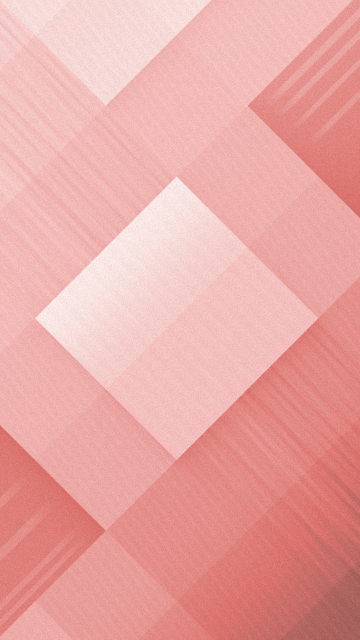
Write a Shadertoy shader that draws this background.

```glsl
// Overlapping diagonal paper panels in rose tones, with pinstripes and grain.
// A rotated grid gives each panel a scalar tone; stripes, soft shadows and
// grain adjust that tone, which a colour ramp turns into the final shade.

float hash(vec2 p) {
    vec3 q = fract(vec3(p.xyx) * 0.1031);
    q += dot(q, q.yzx + 33.33);
    return fract((q.x + q.y) * q.z);
}

// Antialiased step at zero, in grid units
float edge(float x) {
    float w = 2.2 / iResolution.x;
    return smoothstep(-w, w, x);
}

// Floor with smooth joins between cells
float softFloor(float x) {
    float n = floor(x + 0.5);
    return n - 1.0 + edge(x - n);
}

float band(float x, float lo, float hi) {
    return edge(x - lo) * edge(hi - x);
}

// Shadow that fades with distance beyond an edge
float shadow(float d, float reach) {
    return edge(d) * exp(-max(d, 0.0) / reach);
}

// Scattered parallel lines over [start, start + span]; sign sets light or dark
float lines(float x, float start, float span, float count, float width, float seed) {
    float sum = 0.0;
    for (float i = 0.0; i < count; i++) {
        float at = start + span * (i + hash(vec2(i, seed))) / count;
        float w = width * (0.4 + hash(vec2(i, seed + 7.0)));
        sum += smoothstep(w + 0.008, w - 0.008, abs(x - at))
             * (hash(vec2(i, seed + 19.0)) - 0.4);
    }
    return sum;
}

// Thin evenly spaced lines
float pinstripe(float x) {
    return smoothstep(0.28, 0.08, abs(fract(x) - 0.5));
}

vec3 roseRamp(float tone) {
    vec3 shades[8] = vec3[8](
        vec3(0.98, 0.93, 0.92), vec3(0.96, 0.83, 0.82),
        vec3(0.95, 0.73, 0.72), vec3(0.92, 0.65, 0.64),
        vec3(0.89, 0.54, 0.52), vec3(0.86, 0.45, 0.43),
        vec3(0.70, 0.40, 0.38), vec3(0.55, 0.34, 0.32));
    tone = clamp(tone, 0.0, 6.99);
    int k = int(tone);
    return mix(shades[k], shades[k + 1], fract(tone));
}

void mainImage(out vec4 fragColor, in vec2 fragCoord) {
    vec2 p = fragCoord / iResolution.x;

    // Grid axes: a runs down to the right, b runs up to the right
    float a = 2.541 * (p.x - p.y) + 4.024;
    float b = 2.541 * (p.x + p.y) - 4.518;

    // Checkered base, darker towards the lower right
    float tone = 1.6 + 0.45 * softFloor(a) + 0.5 * edge(a - 4.0)
               + 1.5 * smoothstep(4.5, 6.5, a);
    tone -= 0.5 * edge(a - 4.0) * (edge(-3.0 - b) + edge(-4.0 - b));
    tone -= 0.15 * edge(b - 1.0);
    tone += 0.12 * (fract(a) - 0.5);

    // Fine light pinstripes on all panels
    tone -= 0.16 * pinstripe((b + 0.12 * a) * 11.0);

    // Middle strip with irregular lines
    float strip = band(b, -2.0, 0.0);
    tone += strip * (0.1 + 0.75 * lines(b, -2.0, 2.0, 26.0, 0.022, 3.0));

    // Pale panel at the top
    float pale = edge(1.0 - a) * edge(b);
    tone -= pale * (0.35 + 0.45 * smoothstep(-0.6, 1.0, a));

    // Two deep panels with broad crossing stripes
    float deepRight = edge(a - 2.0) * edge(b - 1.0);
    float deepLeft = edge(4.0 - a) * edge(-3.0 - b);
    float right = 3.5 + 0.8 * (a - 2.0) + 0.5 * shadow(b - 1.0, 0.25);
    float rightBars = band(a, 2.1, 2.17) + band(a, 2.26, 2.32)
                    + band(a, 2.46, 2.51) + band(a, 2.68, 2.74);
    right -= 0.7 * rightBars * smoothstep(1.08, 1.45, b);
    float left = 4.45 + 0.7 * shadow(-3.0 - b, 0.22);
    float leftBars = band(a, 3.02, 3.1) + band(a, 3.38, 3.47)
                   + band(a, 3.76, 3.82) + band(a, 3.88, 3.93);
    left -= 0.65 * leftBars * smoothstep(-3.1, -3.5, b);
    tone = mix(tone, right, deepRight);
    tone = mix(tone, left, deepLeft);

    // Shadows cast by the pale panel and the central diamond
    tone += 0.6 * shadow(a - 1.0, 0.13) * edge(b);
    tone += 0.8 * shadow(a - 4.0, 0.13) * smoothstep(-2.1, -1.9, b) * smoothstep(0.1, -0.1, b);
    tone += 0.5 * shadow(-2.0 - b, 0.1) * smoothstep(1.9, 2.1, a) * smoothstep(4.1, 3.9, a);
    tone += 0.25 * shadow(2.0 - a, 0.1) * strip;
    tone += 0.3 * shadow(b, 0.1) * smoothstep(1.9, 2.1, a) * smoothstep(4.1, 3.9, a);

    // Central diamond, brightest along its upper left side
    float diamond = band(a, 2.0, 4.0) * strip;
    float glow = 0.2 + 1.15 * smoothstep(2.0, 3.0, a) + 0.35 * edge(a - 3.0);
    glow += 0.15 * (a - 3.0) * edge(a - 3.0);
    glow += 0.13 * pinstripe(b * 7.0 + 0.3) - 0.07 * pinstripe(b * 14.0);
    tone = mix(tone, glow, diamond);

    // Paper grain
    float grain = hash(floor(p * 432.0)) - 0.5;
    fragColor = vec4(roseRamp(tone) + 0.045 * grain, 1.0);
}
```
